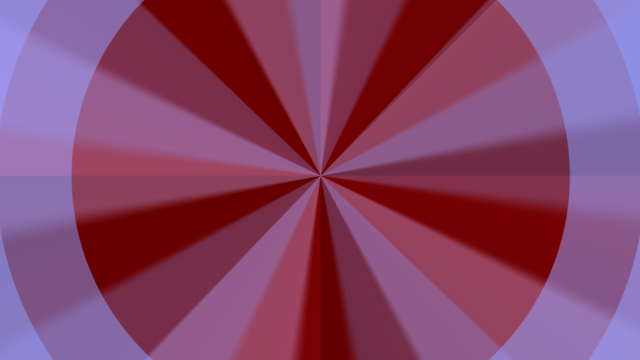
Give the GLSL for this background, as a Shadertoy shader.

```glsl
// Soft-edged sunburst of red and mauve rays under two translucent blue rings.

const float TAU = 6.2831853;
const vec2  CENTER_OFFSET = vec2(0.002, 0.0115); // from mid canvas, in heights
const float RAY_COUNT = 20.0;
const float RAY_PHASE = -0.43;      // start of the first ray, in rays
const float EDGE_SOFT_MIN = 0.03;   // half width of a ray edge, in rays
const float EDGE_SOFT_MAX = 0.16;
const float INNER_RADIUS = 0.692;
const float OUTER_RADIUS = 0.902;
const float TINT_AMOUNT = 0.52;
const float CORE_RADIUS = 0.008;
const vec3  QUADRANT_SHADE = vec3(0.085, 0.022, 0.025);
const float CREASE_ANGLE = 0.796;
const float CREASE_WIDTH = 0.010;

const vec3 WINE  = vec3(0.470, 0.180, 0.285);
const vec3 MAUVE = vec3(0.570, 0.360, 0.550);
const vec3 ROSE  = vec3(0.580, 0.260, 0.370);
const vec3 RED   = vec3(0.425, 0.000, 0.004);
const vec3 TINT  = vec3(0.580, 0.630, 1.000);

// The four ray colours repeat around the circle.
vec3 rayColor(float index) {
    float k = mod(index, 4.0);
    return k < 0.5 ? WINE : k < 1.5 ? MAUVE : k < 2.5 ? ROSE : RED;
}

// Blends the two rays beside the nearest ray edge.
vec3 sunburst(float angle, float radius, float pixel) {
    float ray = angle / TAU * RAY_COUNT - RAY_PHASE;
    float edge = floor(ray + 0.5);
    float soft = mix(EDGE_SOFT_MIN, EDGE_SOFT_MAX, abs(cos(2.0 * angle)));
    float pixelInRays = pixel * RAY_COUNT / (TAU * max(radius, pixel));
    soft = min(max(soft, pixelInRays), 0.5);
    float blend = smoothstep(-soft, soft, ray - edge);
    return mix(rayColor(edge - 1.0), rayColor(edge), blend);
}

// Each quadrant brightens counterclockwise, leaving a seam on the axes.
float quadrantRamp(vec2 p, float angle, float pixel) {
    float axisDistance = min(abs(p.x), abs(p.y));
    return (fract(angle / TAU * 4.0) - 0.5) * smoothstep(0.0, pixel, axisDistance);
}

float outside(float radius, float limit, float pixel) {
    return smoothstep(-pixel, pixel, radius - limit);
}

void mainImage(out vec4 fragColor, in vec2 fragCoord) {
    float pixel = 1.0 / iResolution.y;
    vec2 p = (fragCoord - 0.5 * iResolution.xy) * pixel - CENTER_OFFSET;
    float radius = length(p);
    float angle = mod(atan(p.y, p.x + 1e-6), TAU);

    // Rays, with a thin crease along the upper right diagonal
    vec3 color = sunburst(angle, radius, pixel);
    float creaseSoft = 0.5 * pixel / max(radius, pixel);
    float crease = 1.0 - smoothstep(CREASE_WIDTH - creaseSoft,
                                    CREASE_WIDTH + creaseSoft,
                                    abs(angle - CREASE_ANGLE));
    color = mix(color, WINE * 0.9, 0.7 * crease);

    // Small core where the rays meet
    color = mix(ROSE, color, smoothstep(0.0, CORE_RADIUS, radius));

    // Stacked translucent rings
    color = mix(color, TINT, TINT_AMOUNT * outside(radius, INNER_RADIUS, pixel));
    color = mix(color, TINT, TINT_AMOUNT * outside(radius, OUTER_RADIUS, pixel));

    color += QUADRANT_SHADE * quadrantRamp(p, angle, pixel);
    fragColor = vec4(clamp(color, 0.0, 1.0), 1.0);
}
```
